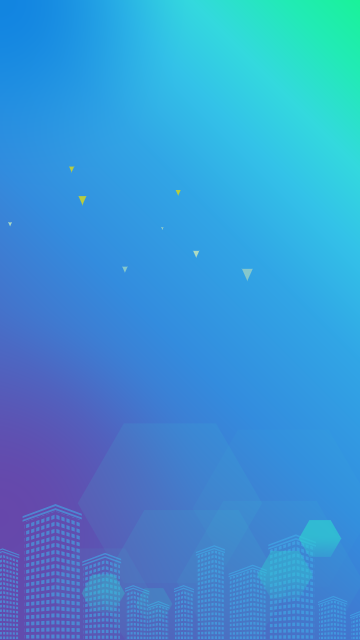
Give the GLSL for this background, as a WebGL 1 fragment shader.

```glsl
precision highp float;
// Night-city backdrop: a diagonal green-to-violet gradient with drifting triangles,
// a row of window-lit towers and translucent hexagons along the bottom.
// Shapes are distance functions in units where the canvas is 100 wide.
uniform vec2 u_resolution;

float pixel; // size of one pixel in canvas units

float fill(float dist) {
  return clamp(0.5 - dist / pixel, 0.0, 1.0);
}

// Linear blend weight of t between a and b
float ramp(float a, float b, float t) {
  return clamp((t - a) / (b - a), 0.0, 1.0);
}

vec3 backdrop(vec2 p) {
  float t = (p.x + p.y - 177.8) / 100.0;
  vec3 c = mix(vec3(0.38, 0.30, 0.68), vec3(0.33, 0.36, 0.72), ramp(-1.78, -1.39, t));
  c = mix(c, vec3(0.28, 0.43, 0.78), ramp(-1.39, -0.93, t));
  c = mix(c, vec3(0.20, 0.55, 0.87), ramp(-0.93, -0.46, t));
  c = mix(c, vec3(0.19, 0.65, 0.90), ramp(-0.46, 0.0, t));
  c = mix(c, vec3(0.20, 0.76, 0.91), ramp(0.0, 0.30, t));
  c = mix(c, vec3(0.20, 0.85, 0.87), ramp(0.30, 0.53, t));
  c = mix(c, vec3(0.13, 0.92, 0.71), ramp(0.53, 0.79, t));
  c = mix(c, vec3(0.10, 0.95, 0.60), ramp(0.79, 1.0, t));
  // Blue corner glow and violet glow on the left edge
  float blue = 1.0 - smoothstep(0.0, 55.0, distance(p, vec2(0.0, 177.8)));
  float violet = 1.0 - smoothstep(0.0, 60.0, distance(p, vec2(0.0, 34.0)));
  c = mix(c, vec3(0.07, 0.52, 0.88), blue);
  return mix(c, vec3(0.40, 0.28, 0.67), violet);
}

// Downward triangle hanging from the middle of its top edge
float triangle(vec2 p, vec2 top, float halfWidth) {
  vec2 q = p - top;
  return fill(max(q.y, 0.91 * (abs(q.x) - halfWidth - 0.45 * q.y)));
}

// Flat-topped hexagon that thins out towards its lower edge
float hexagon(vec2 p, vec2 center, float radius) {
  vec2 q = abs(p - center);
  float dist = max(q.y, 0.866 * q.x + 0.5 * q.y) - 0.866 * radius;
  float fade = smoothstep(-radius, 0.2 * radius, p.y - center.y);
  return fill(dist) * mix(0.35, 1.0, fade);
}

// Repeated stripes covering a share of each pitch
float stripes(float x, float pitch, float share) {
  return fill((abs(fract(x / pitch) - 0.5) - 0.5 * share) * pitch);
}

// Two-faced tower; edges holds left, corner, right and the corner height
float tower(vec2 p, vec4 edges, float cell) {
  float across = abs(p.x - edges.y);
  // Rows slope down from the corner and level out at the ground
  float v = p.y * edges.w / (edges.w - 0.35 * across);
  float side = max(edges.x - p.x, p.x - edges.z);
  float windows = stripes(across, cell, 0.64) * stripes(v, 1.4 * cell, 0.56);
  windows *= fill(max(side, v - edges.w));
  float cap = stripes(v - edges.w, 0.8 * cell, 0.5);
  cap *= fill(max(side - 0.3 * cell, abs(v - edges.w - 0.8 * cell) - 0.8 * cell));
  return max(windows, cap);
}

float skyline(vec2 p) {
  float lit = tower(p, vec4(-5.0, 0.7, 5.1, 24.2), 0.9);
  lit = max(lit, tower(p, vec4(6.7, 15.4, 22.3, 35.8), 1.4));
  lit = max(lit, tower(p, vec4(23.2, 29.2, 33.3, 22.6), 1.15));
  lit = max(lit, tower(p, vec4(35.0, 37.0, 41.2, 14.0), 0.9));
  lit = max(lit, tower(p, vec4(41.4, 44.0, 46.8, 9.6), 0.9));
  lit = max(lit, tower(p, vec4(48.6, 51.0, 53.6, 14.0), 0.9));
  lit = max(lit, tower(p, vec4(54.7, 59.5, 62.2, 25.0), 0.95));
  lit = max(lit, tower(p, vec4(63.8, 70.2, 73.8, 19.6), 0.95));
  lit = max(lit, tower(p, vec4(74.9, 82.2, 87.4, 27.6), 1.25));
  lit = max(lit, tower(p, vec4(88.6, 92.6, 96.2, 11.0), 0.9));
  return max(lit, tower(p, vec4(97.5, 100.5, 104.0, 7.0), 0.9));
}

void main() {
  pixel = 100.0 / u_resolution.x;
  vec2 p = gl_FragCoord.xy * pixel;
  vec3 color = backdrop(p);

  // Large faint hexagons behind the city
  vec3 haze = vec3(0.22, 0.74, 0.82);
  color = mix(color, haze, 0.14 * hexagon(p, vec2(47.2, 38.0), 25.6));
  color = mix(color, haze, 0.07 * hexagon(p, vec2(78.7, 36.6), 25.2));
  color = mix(color, haze, 0.13 * hexagon(p, vec2(53.2, 13.4), 26.2));
  color = mix(color, haze, 0.10 * hexagon(p, vec2(75.0, 16.2), 25.9));
  color = mix(color, haze, 0.08 * hexagon(p, vec2(27.8, 13.4), 13.9));

  color = mix(color, vec3(0.25, 0.68, 0.92), 0.58 * skyline(p));

  // Small bright hexagons in front
  vec3 mint = vec3(0.18, 0.80, 0.82);
  color = mix(color, mint, 0.36 * hexagon(p, vec2(28.7, 13.0), 6.0));
  color = mix(color, mint, 0.20 * hexagon(p, vec2(42.8, 10.0), 5.1));
  color = mix(color, mint, 0.42 * hexagon(p, vec2(79.2, 18.1), 7.7));
  color = mix(color, mint, 0.72 * hexagon(p, vec2(88.9, 28.2), 5.9));

  // Yellow and pale triangles
  float yellow = triangle(p, vec2(19.9, 131.5), 0.7) + triangle(p, vec2(22.9, 123.3), 1.1)
    + triangle(p, vec2(49.5, 125.0), 0.7);
  float pale = triangle(p, vec2(2.8, 116.0), 0.5) + triangle(p, vec2(45.1, 114.6), 0.25)
    + triangle(p, vec2(54.5, 108.1), 0.85);
  float misty = triangle(p, vec2(34.7, 103.7), 0.75) + triangle(p, vec2(68.7, 103.1), 1.5);
  color = mix(color, vec3(0.72, 0.80, 0.25), yellow);
  color = mix(color, vec3(0.68, 0.86, 0.76), pale);
  color = mix(color, vec3(0.52, 0.78, 0.80), misty);
  gl_FragColor = vec4(color, 1.0);
}
```
